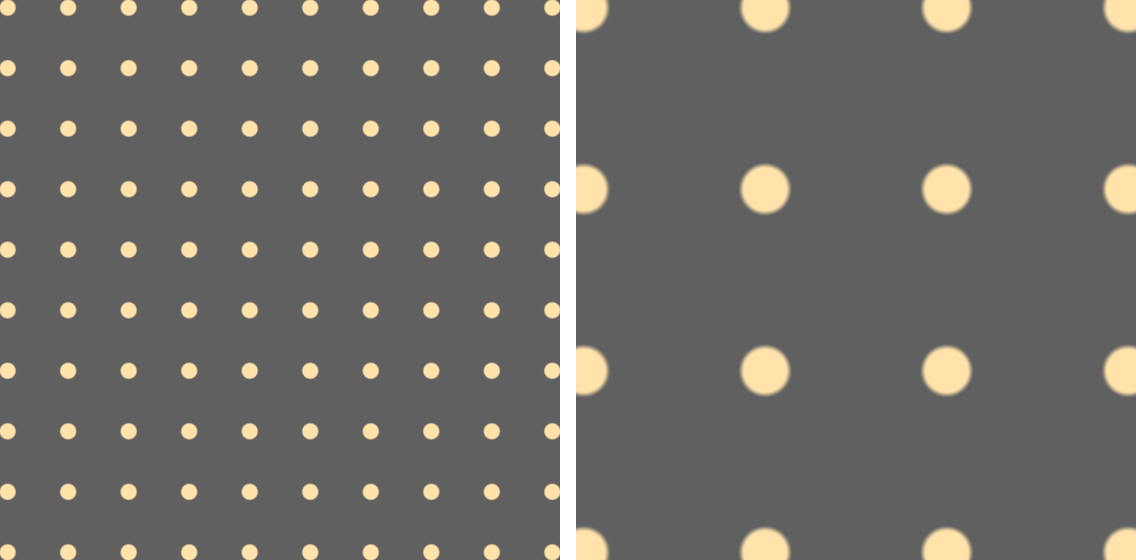
Left, the full canvas; right, a detail of the centre.
A Shadertoy shader for this pattern:

```glsl
// Signed distance to the nearest dot of a square grid, ten dots across and down
float dotGridDistance(vec2 uv) {
    float spacing = 0.10807;
    vec2 fromFirst = uv - 0.01367;
    vec2 cell = clamp(round(fromFirst / spacing), 0.0, 9.0);
    return length(fromFirst - cell * spacing) - 0.0143;
}

void mainImage(out vec4 fragColor, in vec2 fragCoord) {
    vec2 uv = fragCoord / iResolution.xy;

    // Soft dot edge, never narrower than a pixel
    float softness = max(0.0021, 0.75 / iResolution.y);
    float coverage = 1.0 - smoothstep(-softness, softness, dotGridDistance(uv));

    // Cream dots on plain grey
    vec3 grey = vec3(0.378);
    vec3 cream = vec3(1.0, 0.89, 0.67);
    fragColor = vec4(mix(grey, cream, coverage), 1.0);
}
```
